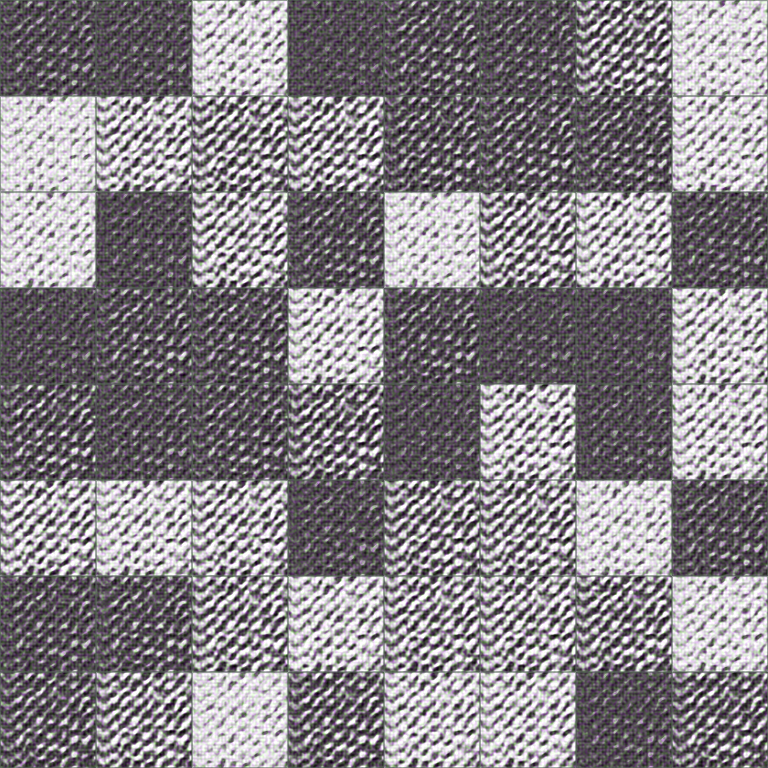
Give the GLSL for this texture, as a Shadertoy shader.

```glsl
// Woven patchwork: an 8 by 8 grid of square swatches in one slanted stitch.
// A random level per swatch sets how much of the stitch shows pale yarn;
// a fine green and purple thread grain and thin seams cover the whole cloth.

const float CELLS = 8.0;            // swatches across and down
const float STITCHES = 7.0;         // slanted ridges per swatch
const float SLANT = 1.0;            // rise of a ridge per unit of run
const float SELVEDGE = 0.085;       // where ridges fold at the left side
const float WANDER = 0.35;          // sideways drift of ridges, in ridges
const float THREADS = 28.0;         // fine threads per swatch
const float SOFTNESS = 0.36;        // blend between dark and pale yarn
const float SEAM_HALF = 0.011;      // half width of a seam, in swatches
const float SEAM_STRENGTH = 0.55;
const float GRAIN_LIGHT = 0.20;
const float GRAIN_TINT = 2.2;
const vec3 DARK_YARN = vec3(0.32, 0.295, 0.32);
const vec3 PALE_YARN = vec3(0.88, 0.87, 0.885);
const vec3 SEAM_COLOR = vec3(0.33, 0.39, 0.34);
const vec3 GREEN_SHIFT = vec3(-0.015, 0.08, -0.055);
const float TAU = 6.2831853;

float hash(vec2 p) {
    vec3 q = fract(p.xyx * vec3(0.1031, 0.1030, 0.0973));
    q += dot(q, q.yzx + 33.33);
    return fract((q.x + q.y) * q.z);
}

vec2 gradient(vec2 p) {
    float angle = TAU * hash(p);
    return vec2(cos(angle), sin(angle));
}

// Gradient noise, roughly -0.7 to 0.7.
float noise(vec2 p) {
    vec2 i = floor(p), f = fract(p);
    vec2 u = f * f * f * (f * (f * 6.0 - 15.0) + 10.0);
    vec2 e = vec2(1.0, 0.0);
    float low = mix(dot(gradient(i), f),
                    dot(gradient(i + e), f - e), u.x);
    float high = mix(dot(gradient(i + e.yx), f - e.yx),
                     dot(gradient(i + 1.0), f - 1.0), u.x);
    return mix(low, high, u.y);
}

// Height of the stitch in one swatch; the same relief serves every swatch.
float stitchHeight(vec2 p) {
    float fold = sqrt(pow(p.x - SELVEDGE, 2.0) + 0.0006);
    float inside = smoothstep(0.08, 0.22, p.x);
    float drift = WANDER * inside * noise(p * 8.0 + 3.0);
    float ridge = sin(TAU * (STITCHES * (p.y - SLANT * fold) + drift));
    // Short rows cut the ridges into separate slanted stitches.
    float rows = sin(TAU * (STITCHES * p.y + 1.5 * p.x + 2.0 * drift));
    float uneven = noise(p * vec2(11.0, 12.0) + 7.0);
    float fine = noise(p * 24.0 + 51.0);
    return clamp(0.5 + 0.26 * ridge + inside * (0.14 * rows + 0.55 * uneven)
                 + 0.26 * fine, 0.0, 1.0);
}

void mainImage(out vec4 fragColor, in vec2 fragCoord) {
    vec2 grid = fragCoord / iResolution.y * CELLS;
    float pixel = CELLS / iResolution.y;
    vec2 cell = floor(grid), p = fract(grid);

    // Stitch: the swatch level moves the threshold between the yarns.
    float level = hash(cell + 19.0);
    float threshold = mix(1.12, 0.07, level);
    float height = stitchHeight(p);
    float pale = smoothstep(threshold - SOFTNESS, threshold + SOFTNESS, height);
    vec3 color = mix(DARK_YARN, PALE_YARN, pale);

    // Relief: a lower-right shadow, strongest in evenly mixed swatches.
    float slope = height - stitchHeight(p + vec2(-0.025, 0.03));
    float mixed = 4.0 * level * (1.0 - level);
    color += slope * mix(0.06, 0.18, mixed) + (height - 0.5) * 0.06;

    // Fine threads: crossing waves with noise, faded when too small to draw.
    vec2 wave = sin(TAU * THREADS * p);
    float speckle = noise(grid * THREADS * 1.05);
    float tint = 0.2 * wave.x * wave.y + 1.2 * speckle;
    float light = 0.1 * (wave.x + wave.y) + noise(grid * THREADS + 41.0);
    float visible = 1.0 - smoothstep(0.5, 0.8, pixel * THREADS);
    // The tint is strongest on the half-lit flanks of the yarn.
    float flank = 0.8 + 2.4 * pale * (1.0 - pale);
    color += visible * (GREEN_SHIFT * GRAIN_TINT * tint * flank
                        + GRAIN_LIGHT * light);

    // Seams along the swatch borders.
    vec2 border = 0.5 - abs(p - 0.5);
    float edge = min(border.x, border.y);
    float seam = 1.0 - smoothstep(SEAM_HALF - 0.5 * pixel,
                                  SEAM_HALF + 0.5 * pixel, edge);
    color = mix(color, SEAM_COLOR, seam * SEAM_STRENGTH);

    fragColor = vec4(clamp(color, 0.0, 1.0), 1.0);
}
```
